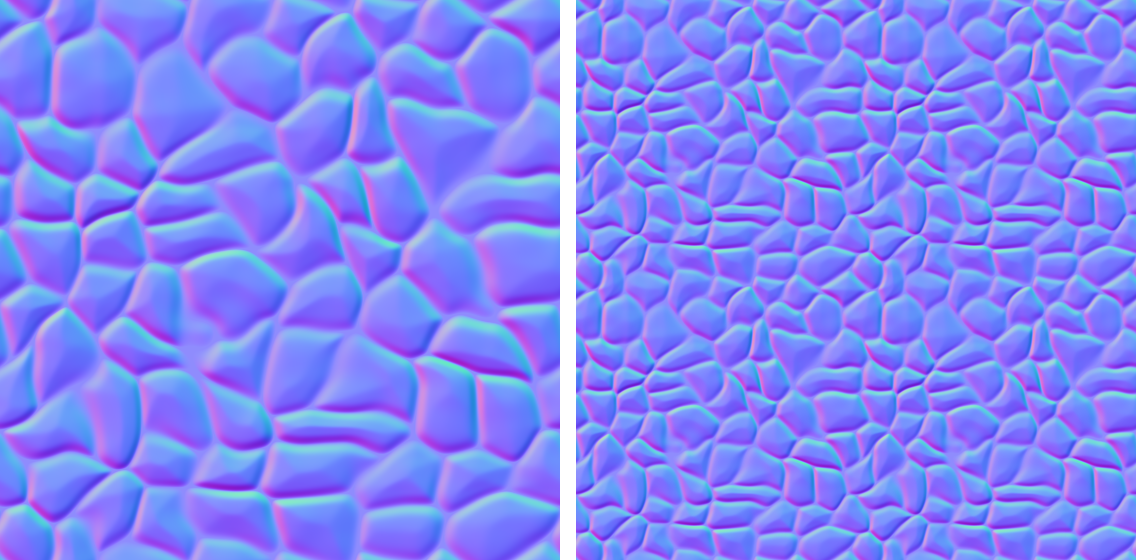
Left: one tile. Right: repeated 2 by 2.
This texture map is drawn by a Shadertoy shader. Its source:

```glsl
// Tiling normal map of rounded, irregular cobblestones with soft joints.

const vec2 GRID = vec2(7.0, 10.0); // stones across and up the tile

vec2 hash2(vec2 cell, uint seed) {
    uvec2 v = uvec2(ivec2(cell)) * 1664525u + 1013904223u + seed * 7919u;
    v.x += v.y * 1664525u;
    v.y += v.x * 1664525u;
    v ^= v >> 16u;
    v.x += v.y * 1664525u;
    v.y += v.x * 1664525u;
    v ^= v >> 16u;
    return vec2(v & 65535u) / 65535.0;
}

// Two-channel value noise in -0.5..0.5 that wraps after "period" cells
vec2 wrapNoise(vec2 uv, float period, uint seed) {
    vec2 p = uv * period, i = floor(p), f = p - i;
    vec2 s = f * f * f * (f * (f * 6.0 - 15.0) + 10.0);
    vec2 a = hash2(mod(i, period), seed);
    vec2 b = hash2(mod(i + vec2(1, 0), period), seed);
    vec2 c = hash2(mod(i + vec2(0, 1), period), seed);
    vec2 d = hash2(mod(i + vec2(1, 1), period), seed);
    return mix(mix(a, b, s.x), mix(c, d, s.x), s.y) - 0.5;
}

// Offset from p to the stone centre of a grid cell, odd rows shifted by half
vec2 toCentre(vec2 cell, vec2 p) {
    vec2 jitter = 0.15 + 0.7 * hash2(mod(cell, GRID), 3u);
    jitter.x += 0.5 * mod(cell.y, 2.0) - 0.25;
    return (cell + jitter) / GRID - p;
}

// x: height in canvas units, y: joint mask
vec2 stoneSurface(vec2 uv) {
    // Bend the plane so the stones get curved, partly hollow outlines
    vec2 p = uv + 0.075 * wrapNoise(uv, 4.0, 11u) + 0.052 * wrapNoise(uv, 10.0, 12u);
    vec2 home = floor(p * GRID);

    // Nearest stone
    vec2 nearCell = home, nearOff = vec2(9.0);
    for (int y = -2; y <= 2; y++)
    for (int x = -2; x <= 2; x++) {
        vec2 cell = home + vec2(x, y);
        vec2 off = toCentre(cell, p);
        if (dot(off, off) < dot(nearOff, nearOff)) {
            nearOff = off;
            nearCell = cell;
        }
    }

    // Smooth minimum of the distances to its sides rounds the corners
    float sum = 0.0;
    for (int y = -2; y <= 2; y++)
    for (int x = -2; x <= 2; x++) {
        if (x == 0 && y == 0) continue;
        vec2 off = toCentre(nearCell + vec2(x, y), p);
        float side = dot(0.5 * (nearOff + off), normalize(off - nearOff));
        sum += exp(-side * 210.0);
    }
    float edge = max(-log(sum) / 210.0, 0.0);

    // Steep rim, broad dome, individual lean and faint unevenness
    float joint = exp(-pow(edge / 0.0125, 2.0));
    float dome = 1.0 - exp(-pow(edge / 0.042, 2.0));
    vec2 lean = 0.14 * (hash2(mod(nearCell, GRID), 5u) - 0.5);
    float uneven = 0.008 * wrapNoise(uv, 6.0, 21u).x + 0.003 * wrapNoise(uv, 17.0, 22u).y;
    float body = 0.0085 - dot(lean, nearOff) + uneven;
    return vec2((1.0 - joint) * body + 0.0105 * dome, joint);
}

void mainImage(out vec4 fragColor, in vec2 fragCoord) {
    vec2 uv = fragCoord / iResolution.xy;
    float e = 0.0015;
    vec2 here = stoneSurface(uv);
    vec2 slope = vec2(stoneSurface(uv + vec2(e, 0)).x,
                      stoneSurface(uv + vec2(0, e)).x) - here.x;
    slope /= e;

    // Red rises on left flanks, green on upper flanks; joints tint lavender
    vec2 bias = mix(vec2(-0.05, 0.0), vec2(0.12, 0.1), here.y);
    vec3 normal = normalize(vec3(vec2(0.75 * slope.x, -slope.y) + bias, 1.0));
    fragColor = vec4(0.5 + 0.5 * normal, 1.0);
}
```
